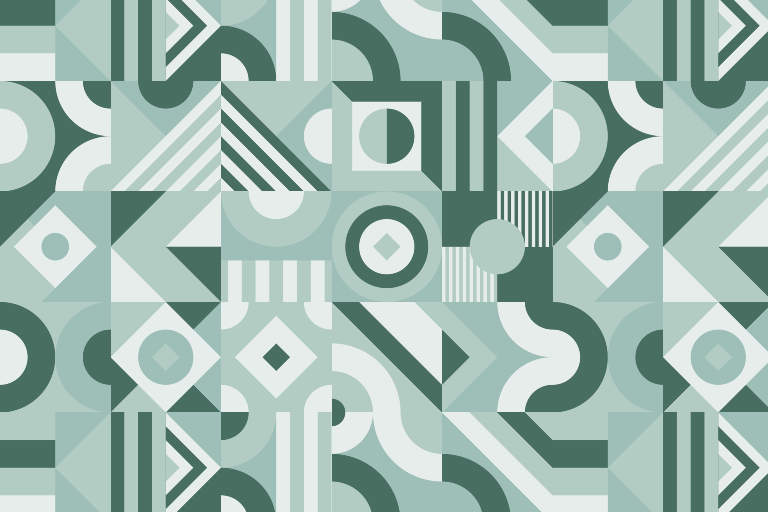
This pattern is drawn by a Shadertoy shader. Its source:

```glsl
// Geometric mosaic: a repeating block of 5 by 4 square tiles in four sage greens.

const vec3 DARK = vec3(.28, .43, .38), MID = vec3(.62, .75, .72);
const vec3 LIGHT = vec3(.70, .80, .77), PALE = vec3(.90, .93, .92);

vec3 color;       // colour painted so far
vec2 p;           // position in the tile, 0 to 8, y downwards
float sum, diff;  // diagonal coordinates of the tile
float pixel;      // size of a pixel in tile units

// Paint where the distance is negative
void fill(float d, vec3 ink) {
    color = mix(color, ink, smoothstep(.5, -.5, d / pixel));
}

float disc(float x, float y, float r) { return length(p - vec2(x, y)) - r; }

float diamond(float x, float y, float r) {
    vec2 d = abs(p - vec2(x, y));
    return (d.x + d.y - r) * .707;
}

float band(float s, float a, float b) { return max(a - s, s - b); }

float stripes(float s, float period) {
    return (abs(fract(s / period + .25) - .5) - .25) * period;
}

// Concentric pair of discs
void target(float x, float y, float r, vec3 outer, vec3 inner) {
    fill(disc(x, y, r), outer);
    fill(disc(x, y, r * .5), inner);
}

void arc(float x, float y, vec3 ink) { fill(abs(disc(x, y, 4.)) - 1., ink); }

void rowA(int column) {
    if (column == 0) {
        color = DARK;
        target(0., 4., 4., LIGHT, PALE);
        target(8., 0., 4., PALE, DARK);
        target(8., 8., 4., PALE, LIGHT);
    } else if (column == 1) {
        fill(max(-diff, sum - 8.), MID);
        fill(max(8. - sum, stripes(sum, 2.)), PALE);
        fill(disc(4., 0., 2.), DARK);
    } else if (column == 2) {
        fill(max(8. - sum, -diff), MID);
        fill(diff, PALE);
        fill(max(diff, stripes(-diff, 2.)), DARK);
        fill(disc(8., 4., 2.), PALE);
    } else if (column == 3) {
        fill(-diff, DARK);
        fill(max(abs(p.x - 4.), abs(p.y - 4.)) - 2.5, PALE);
        fill(disc(4., 4., 2.), LIGHT);
        fill(max(disc(4., 4., 2.), 4. - p.x), DARK);
    } else {
        color = MID;
        fill(4. - p.y, LIGHT);
        fill(diamond(8., 4., 4.), PALE);
        fill(diamond(8., 4., 2.), MID);
        fill(p.x - 4., LIGHT);
        fill(max(p.x - 4., stripes(p.x - 1., 2.)), DARK);
    }
}

void rowB(int column) {
    if (column == 0) {
        color = MID;
        fill(max(diff, sum - 11.), LIGHT);
        fill(diamond(0., 0., 4.), DARK);
        fill(diamond(4., 4., 3.), PALE);
        fill(disc(4., 4., 1.), MID);
    } else if (column == 1) {
        fill(diamond(0., 0., 4.), DARK);
        fill(diamond(0., 8., 4.), PALE);
        fill(max(8. - sum, p.y - 4.), PALE);
        fill(max(-diff, 4. - p.y), DARK);
    } else if (column == 2) {
        color = MID;
        target(4., 0., 4., LIGHT, PALE);
        fill(5. - p.y, LIGHT);
        fill(max(5. - p.y, stripes(p.x - .5, 2.)), PALE);
    } else if (column == 3) {
        color = MID;
        fill(disc(4., 4., 4.), LIGHT);
        fill(disc(4., 4., 3.), DARK);
        fill(disc(4., 4., 2.), PALE);
        fill(diamond(4., 4., 1.), LIGHT);
    } else {
        color = DARK;
        fill(max(p.x - 4., 4. - p.y), LIGHT);
        if ((p.x - 4.) * (p.y - 4.) < 0.) fill(stripes(p.x, .5), PALE);
        fill(disc(4., 4., 2.), LIGHT);
    }
}

void rowC(int column) {
    if (column == 0) {
        target(0., 4., 4., DARK, PALE);
        target(8., 4., 4., MID, DARK);
    } else if (column == 1) {
        fill(4. - p.x, DARK);
        fill(max(diff, sum - 8.), LIGHT);
        fill(max(max(diff, sum - 8.), 4. - p.y), DARK);
        fill(max(-diff, 8. - sum), MID);
        fill(diamond(4., 4., 4.), PALE);
        fill(disc(4., 4., 2.), MID);
        fill(diamond(4., 4., 1.), LIGHT);
    } else if (column == 2) {
        fill(length(4. - abs(p - 4.)) - 2., PALE);
        fill(diamond(4., 4., 3.), PALE);
        fill(diamond(4., 4., 1.), DARK);
    } else if (column == 3) {
        fill(band(diff, 0., 2.), DARK);
        fill(band(diff, 2., 6.), PALE);
        arc(0., 8., PALE);
        fill(disc(0., 8., 1.), DARK);
    } else {
        color = MID;
        fill(diamond(0., 4., 4.), LIGHT);
        fill(diamond(0., 4., 2.), DARK);
        target(8., 0., 4., PALE, DARK);
        target(8., 8., 4., PALE, DARK);
    }
}

void rowD(int column) {
    if (column == 0) {
        fill(4. - p.x, MID);
        fill(diamond(8., 4., 4.), LIGHT);
        fill(max(p.x - 4., band(p.y, 2., 4.)), DARK);
        fill(max(p.x - 4., 6. - p.y), PALE);
    } else if (column == 1) {
        color = MID;
        fill(4. - p.y, DARK);
        for (float r = 4.; r > 1.; r -= 2.) {
            fill(diamond(4., 4., r), PALE);
            fill(diamond(4., 4., r - 1.), r > 3. ? DARK : LIGHT);
        }
        fill(p.x - 4., LIGHT);
        fill(max(p.x - 4., stripes(p.x, 2.)), DARK);
    } else if (column == 2) {
        color = MID;
        target(0., 0., 4., LIGHT, DARK);
        target(0., 8., 4., DARK, PALE);
        fill(4. - p.x, LIGHT);
        fill(max(4. - p.x, stripes(p.x, 2.)), PALE);
    } else if (column == 3) {
        color = MID;
        fill(disc(0., 0., 3.), PALE);
        fill(disc(0., 0., 1.), DARK);
        fill(disc(8., 0., 4.), LIGHT);
        arc(8., 0., PALE);
        fill(disc(0., 8., 4.), LIGHT);
        arc(0., 8., DARK);
    } else {
        fill(diff, MID);
        fill(band(diff, 0., 2.), PALE);
        fill(band(diff, 4., 6.), DARK);
        arc(0., 8., DARK);
    }
}

void mainImage(out vec4 fragColor, in vec2 fragCoord) {
    pixel = 55.6 / iResolution.x;
    vec2 grid = vec2(fragCoord.x, iResolution.y - fragCoord.y) * pixel - vec2(0., 5.86);
    vec2 cell = floor(grid / 8.);
    p = grid - cell * 8.;
    sum = p.x + p.y;
    diff = p.x - p.y;
    color = LIGHT;

    int column = int(mod(cell.x, 5.)), row = int(mod(cell.y, 4.));
    if (row == 0) rowA(column);
    else if (row == 1) rowB(column);
    else if (row == 2) rowC(column);
    else rowD(column);
    fragColor = vec4(color, 1.);
}
```
